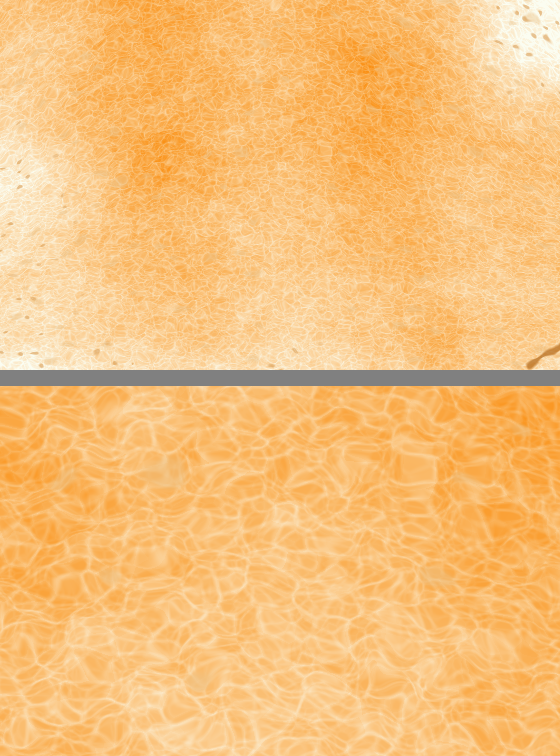
Top, the full canvas; bottom, a detail of the centre.
This texture is drawn by a Shadertoy shader. Its source:

```glsl
const vec3 PALE_CRUMB = vec3(0.985, 0.925, 0.81);
const vec3 TOASTED_CRUMB = vec3(0.98, 0.595, 0.14);
const vec3 PORE_BEIGE = vec3(0.92, 0.75, 0.51);
const vec3 PIT_BROWN = vec3(0.84, 0.58, 0.27);
const vec3 TEAR_BROWN = vec3(0.72, 0.43, 0.12);

// Browning spots: centre, radius, strength
const vec4 SPOTS[11] = vec4[11](
    vec4(0.46, 0.60, 0.23, 0.37), vec4(1.04, 0.66, 0.24, 0.37),
    vec4(0.40, 0.98, 0.23, 0.36), vec4(0.95, 0.95, 0.22, 0.20),
    vec4(1.05, 0.36, 0.15, 0.20), vec4(1.17, 0.08, 0.10, 0.28),
    vec4(0.45, 0.20, 0.14, 0.17), vec4(1.45, 0.60, 0.17, 0.18),
    vec4(0.04, 0.50, 0.20, -0.36), vec4(1.47, 0.93, 0.20, -0.50),
    vec4(0.05, 0.06, 0.22, -0.28));

vec2 hash2(vec2 p) {
    vec3 q = fract(vec3(p.xyx) * vec3(0.1031, 0.1030, 0.0973));
    q += dot(q, q.yzx + 33.33);
    return fract((q.xx + q.yz) * q.zy);
}

float valueNoise(vec2 p) {
    vec2 i = floor(p), f = fract(p);
    f = f * f * (3.0 - 2.0 * f);
    float low = mix(hash2(i).x, hash2(i + vec2(1, 0)).x, f.x);
    float high = mix(hash2(i + vec2(0, 1)).x, hash2(i + vec2(1, 1)).x, f.x);
    return mix(low, high, f.y);
}

// Centred layered noise
float mottle(vec2 p) {
    float sum = 0.0, gain = 0.5;
    for (int i = 0; i < 4; i++) {
        sum += gain * (valueNoise(p) - 0.5);
        p = mat2(1.6, 1.2, -1.2, 1.6) * p + 17.3;
        gain *= 0.6;
    }
    return sum;
}

// Cellular noise: x = gap to the cell wall, y = random tone of the cell
vec2 cells(vec2 p) {
    vec2 base = floor(p);
    float nearest = 9.0, second = 9.0, tone = 0.0;
    for (int y = -1; y <= 1; y++)
    for (int x = -1; x <= 1; x++) {
        vec2 id = base + vec2(x, y);
        vec2 jitter = hash2(id);
        float d = length(id + jitter - p);
        if (d < nearest) {
            second = nearest;
            nearest = d;
            tone = hash2(id + 71.0).x;
        } else second = min(second, d);
    }
    return vec2(second - nearest, tone);
}

// Light walls lower the browning, cell interiors raise it
float crumb(vec2 p, float wallWidth) {
    vec2 cell = cells(p);
    float wall = 1.0 - smoothstep(0.02, wallWidth, cell.x);
    return 0.30 - wall + 0.7 * (cell.y - 0.5);
}

// Sparse soft ellipses, one per grid cell at most
float pores(vec2 p, float density) {
    p.x += 0.37 * floor(p.y);
    vec2 id = floor(p);
    vec2 centre = 0.35 + 0.3 * hash2(id);
    vec2 pick = hash2(id + 39.0);
    float radius = mix(0.14, 0.32, pick.y);
    float d = length(fract(p) - centre) / radius;
    return step(pick.x, density) * (1.0 - smoothstep(0.45, 1.0, d));
}

float browning(vec2 p) {
    float v = 0.40 - 0.16 * exp(-14.0 * p.y);
    for (int i = 0; i < 11; i++) {
        vec2 offset = (p - SPOTS[i].xy) / SPOTS[i].z;
        v += SPOTS[i].w * exp(-dot(offset, offset));
    }
    return v;
}

float segmentDistance(vec2 p, vec2 a, vec2 b) {
    vec2 ab = b - a;
    return length(p - a - ab * clamp(dot(p - a, ab) / dot(ab, ab), 0.0, 1.0));
}

void mainImage(out vec4 fragColor, in vec2 fragCoord) {
    vec2 p = fragCoord / iResolution.y;

    // Fibres follow a shallow arch and wander
    vec2 wander = vec2(valueNoise(p * 38.0), valueNoise(p * 38.0 + 51.0)) - 0.5;
    vec2 grain = p + 0.018 * wander;
    grain.y += 0.32 * (p.x - 0.72) * (p.x - 0.72) * smoothstep(0.0, 0.6, p.y);

    // Broad browning and blotches
    float broad = browning(p + 0.05 * wander);
    broad += 0.36 * mottle(grain * vec2(5.0, 8.0));

    // Open crumb at three sizes
    float detail = 0.17 * crumb(grain * vec2(34.0, 54.0), 0.28);
    detail += 0.14 * crumb(grain * vec2(56.0, 82.0) + 9.0, 0.36);
    detail += 0.07 * crumb(grain * vec2(95.0, 130.0) + 23.0, 0.5);
    float v = broad + detail * (0.75 + 0.4 * clamp(broad, 0.0, 1.0));
    vec3 color = mix(PALE_CRUMB, TOASTED_CRUMB, clamp(v, -0.2, 1.12));

    // Wide beige pores and small pits in the pale crumb
    float pore = pores(grain * vec2(11.0, 21.0), 0.30);
    color = mix(color, PORE_BEIGE, 0.42 * pore);
    float paleness = 1.0 - smoothstep(0.12, 0.40, broad);
    float pit = pores(grain * vec2(24.0, 33.0) + 5.0, 0.28);
    color = mix(color, PIT_BROWN, 0.55 * pit * paleness);

    // Torn crust in the lower right corner
    float tear = segmentDistance(grain, vec2(1.43, 0.015), vec2(1.53, 0.085));
    float ragged = 0.004 + 0.012 * valueNoise(p * 60.0);
    color = mix(color, TEAR_BROWN, 0.75 * (1.0 - smoothstep(0.3 * ragged, ragged, tear)));

    fragColor = vec4(clamp(color, 0.0, 1.0), 1.0);
}
```
